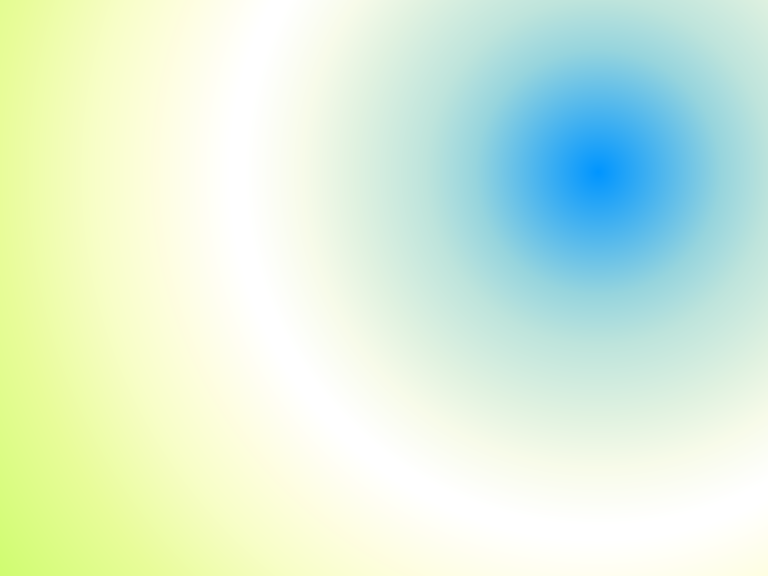
A Shadertoy shader for this background:

```glsl
// A soft radial gradient: a blue core fades through aqua to a white ring,
// then through cream to lime in the farthest corner. Colour stops are blended
// along the distance from the core, scaled so that the far corner lies at 1.

const vec2 CORE = vec2(0.779, 0.701);       // centre, as a share of the canvas
const vec2 FAR_CORNER = vec2(0.0, 0.0);     // corner where the ramp ends

// Colour stops: red, green, blue, position along the ramp
const int STOP_COUNT = 11;
const vec4 STOPS[STOP_COUNT] = vec4[STOP_COUNT](
    vec4(0.000, 0.584, 1.000, 0.00),        // blue core
    vec4(0.590, 0.833, 0.868, 0.17),        // aqua
    vec4(0.745, 0.894, 0.863, 0.24),        // pale teal
    vec4(0.880, 0.948, 0.880, 0.34),        // mint
    vec4(0.970, 0.984, 0.915, 0.41),        // ivory
    vec4(1.000, 1.000, 1.000, 0.49),        // white ring, inner edge
    vec4(1.000, 1.000, 1.000, 0.51),        // white ring, outer edge
    vec4(0.996, 0.994, 0.880, 0.61),        // cream
    vec4(0.970, 0.995, 0.780, 0.70),        // pale lemon
    vec4(0.910, 0.988, 0.600, 0.83),        // yellow green
    vec4(0.812, 0.988, 0.440, 1.00)         // lime
);

// Blend between neighbouring stops; each one takes over from the last
vec3 colourRamp(float t) {
    vec3 colour = STOPS[0].rgb;
    for (int i = 1; i < STOP_COUNT; i++) {
        float start = STOPS[i - 1].a;
        float blend = clamp((t - start) / (STOPS[i].a - start), 0.0, 1.0);
        colour = mix(colour, STOPS[i].rgb, blend);
    }
    return colour;
}

void mainImage(out vec4 fragColor, in vec2 fragCoord) {
    // Canvas heights as units keep the rings circular
    vec2 canvas = iResolution.xy / iResolution.y;
    vec2 position = fragCoord / iResolution.y;
    vec2 core = CORE * canvas;

    float reach = distance(core, FAR_CORNER * canvas);
    fragColor = vec4(colourRamp(distance(position, core) / reach), 1.0);
}
```
